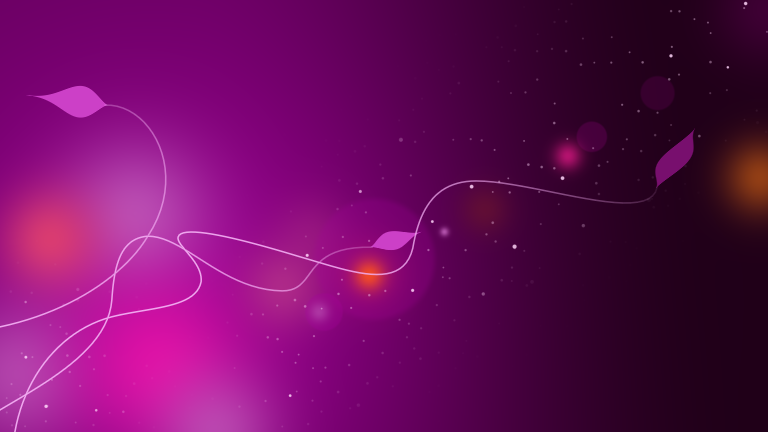
Reproduce this background procedurally as a WebGL 1 fragment shader.

```glsl
precision highp float;
// Violet backdrop with soft glows, drifting sparks and curling vines that end in leaves.

uniform vec2 u_resolution;

// The canvas is measured in ninths of its height: x 0..16, y 0..9.
const float GRID = 9.0;
const float VINE_HALF_WIDTH = 0.016;
const int VINE_STEPS = 22;
const float DUST_CELL = 0.3;
const float SPARK_CELL = 1.15;

const vec3 PURPLE = vec3(0.4, 0.0, 0.37);
const vec3 NIGHT = vec3(0.125, 0.0, 0.095);
const vec3 VIOLET = vec3(0.63, 0.0, 0.6);
const vec3 LILAC = vec3(0.76, 0.38, 0.74);
const vec3 HOT_PINK = vec3(0.92, 0.07, 0.66);
const vec3 SALMON = vec3(0.88, 0.25, 0.42);
const vec3 ROSE = vec3(0.74, 0.24, 0.54);
const vec3 ORANGE = vec3(0.96, 0.3, 0.14);
const vec3 AMBER = vec3(0.62, 0.27, 0.08);
const vec3 RUST = vec3(0.42, 0.08, 0.18);
const vec3 CRIMSON = vec3(0.76, 0.08, 0.46);
const vec3 PLUM = vec3(0.36, 0.0, 0.31);
const vec3 VINE = vec3(0.95, 0.68, 0.95);
const vec3 LEAF = vec3(0.8, 0.25, 0.78);
const vec3 DARK_LEAF = vec3(0.47, 0.06, 0.43);
const vec3 SPARK = vec3(1.0, 0.84, 0.98);

vec2 p;          // current point
float px;        // size of one pixel
vec3 col;        // colour built up so far
vec2 pen;        // end of the vine drawn so far
float ink;       // vine opacity at the pen
float vines;     // vine coverage

float hash(vec2 v) {
  return fract(sin(dot(v, vec2(127.1, 311.7))) * 43758.5453);
}

float falloff(vec2 center, float radius) {
  vec2 d = (p - center) / radius;
  return exp(-dot(d, d));
}

void glow(vec3 color, float strength, float x, float y, float radius) {
  col = mix(col, color, strength * falloff(vec2(x, y), radius));
}

void disc(vec3 color, float strength, float x, float y, float radius) {
  float d = distance(p, vec2(x, y));
  col = mix(col, color, strength * (1.0 - smoothstep(0.86 * radius, radius, d)));
}

void startVine(float x, float y, float opacity) {
  pen = vec2(x, y);
  ink = opacity;
}

// Cubic curve from the pen, fading to the given opacity
void vineTo(float bx, float by, float cx, float cy, float dx, float dy, float opacity) {
  vec2 a = pen, b = vec2(bx, by), c = vec2(cx, cy), d = vec2(dx, dy), last = pen;
  vec2 lo = min(min(a, b), min(c, d)) - 0.1, hi = max(max(a, b), max(c, d)) + 0.1;
  float nearest = 100.0, along = 0.0;
  if (all(greaterThan(p, lo)) && all(lessThan(p, hi))) {
    for (int i = 1; i <= VINE_STEPS; i++) {
      float t = float(i) / float(VINE_STEPS), s = 1.0 - t;
      vec2 next = s*s*s*a + 3.0*s*s*t*b + 3.0*s*t*t*c + t*t*t*d;
      vec2 e = next - last;
      float h = clamp(dot(p - last, e) / dot(e, e), 0.0, 1.0);
      float gap = distance(p, last + h * e);
      if (gap < nearest) { nearest = gap; along = t; }
      last = next;
    }
  }
  float cover = clamp((VINE_HALF_WIDTH - nearest) / px + 0.5, 0.0, 1.0);
  vines = max(vines, cover * mix(ink, opacity, along));
  startVine(dx, dy, opacity);
}

// Leaf from tip to stem; bias moves the widest part, skew shears the sides
void leaf(vec3 color, vec2 tip, vec2 stem, float halfWidth, float bias, float skew) {
  float len = distance(tip, stem);
  vec2 axis = (stem - tip) / len, r = p - tip;
  vec2 q = vec2(dot(r, axis), dot(r, vec2(-axis.y, axis.x)));
  float t = clamp((q.x + skew * q.y) / len, 0.001, 0.999);
  float profile = pow(max(sin(3.14159 * pow(t, bias)), 0.0), 1.5);
  float inside = step(0.002, t) * step(t, 0.998);
  col = mix(col, color, inside * clamp((halfWidth * profile - abs(q.y)) / px + 0.5, 0.0, 1.0));
}

// One jittered dot per cell, kept with the given chance
float dots(float cell, float radius, float chance) {
  vec2 id = floor(p / cell);
  vec2 jitter = 0.15 + 0.7 * vec2(hash(id + 3.1), hash(id + 8.7));
  float size = radius * mix(0.5, 1.0, hash(id + 5.3));
  float d = distance(p, (id + jitter) * cell);
  return step(hash(id), chance) * (1.0 - smoothstep(size - 0.5 * px, size + px, d));
}

void drawBackdrop() {
  col = mix(PURPLE, NIGHT, smoothstep(4.5, 15.0, p.x + 0.12 * (p.y - 4.5)));
  glow(VIOLET, 0.9, 3.2, 2.7, 5.0);
  glow(PLUM, 0.5, 16.0, 8.8, 1.1);
  // Large hazes
  glow(LILAC, 0.8, 2.8, 4.5, 1.55);
  glow(SALMON, 0.9, 1.05, 4.0, 1.0);
  glow(LILAC, 0.7, 0.4, 1.2, 1.5);
  glow(HOT_PINK, 0.85, 3.3, 1.4, 1.7);
  glow(LILAC, 0.7, 4.5, 0.0, 1.25);
  glow(ROSE, 0.65, 5.9, 3.0, 0.85);
  glow(ROSE, 0.3, 6.5, 4.1, 0.8);
  // Translucent discs
  disc(VIOLET, 0.25, 7.8, 3.6, 1.35);
  disc(VIOLET, 0.35, 6.75, 2.5, 0.42);
  disc(PLUM, 0.55, 12.33, 6.15, 0.34);
  disc(PLUM, 0.35, 13.7, 7.06, 0.38);
  // Small lights
  glow(CRIMSON, 0.4, 7.7, 3.3, 0.75);
  glow(ORANGE, 0.95, 7.69, 3.27, 0.31);
  glow(LILAC, 0.5, 6.65, 2.5, 0.2);
  glow(LILAC, 0.85, 9.26, 4.17, 0.09);
  glow(RUST, 0.65, 10.1, 4.63, 0.5);
  glow(CRIMSON, 0.9, 11.83, 5.75, 0.28);
  glow(AMBER, 0.9, 15.85, 5.3, 0.75);
}

void drawVines() {
  vines = 0.0;
  startVine(2.19, 6.81, 0.3);
  vineTo(3.13, 6.85, 3.96, 5.42, 3.08, 4.08, 0.7);
  vineTo(2.6, 3.27, 1.46, 2.5, 0.0, 2.19, 0.95);
  startVine(0.0, 0.46, 0.95);
  vineTo(0.94, 1.02, 2.25, 1.71, 2.33, 2.75, 0.9);
  vineTo(2.38, 3.54, 2.54, 4.04, 3.08, 4.08, 0.9);
  vineTo(3.85, 4.08, 4.63, 2.96, 5.88, 2.94, 0.7);
  vineTo(6.63, 2.94, 6.25, 3.88, 7.75, 3.85, 0.3);
  startVine(0.31, 0.0, 0.95);
  vineTo(0.52, 1.19, 1.29, 2.13, 2.33, 2.4, 0.95);
  vineTo(3.13, 2.6, 4.08, 2.58, 4.19, 3.13, 0.95);
  vineTo(4.23, 3.54, 3.67, 3.88, 3.71, 4.06, 0.95);
  vineTo(3.79, 4.38, 5.42, 3.9, 6.25, 3.65, 0.9);
  vineTo(7.29, 3.35, 8.38, 2.92, 8.6, 3.83, 0.8);
  vineTo(8.75, 4.73, 9.13, 5.23, 9.92, 5.23, 0.65);
  vineTo(11.15, 5.23, 13.54, 4.29, 13.69, 5.1, 0.1);
  col = mix(col, VINE, vines);
}

void main() {
  px = GRID / u_resolution.y;
  p = gl_FragCoord.xy * px;
  drawBackdrop();
  // Sparks follow a rising diagonal and gather in the lower left
  float across = dot(p - vec2(10.3, 5.2), vec2(-0.59, 0.81));
  float band = exp(-across * across / 2.2) * smoothstep(4.0, 6.5, p.x);
  float field = max(band, 0.7 * falloff(vec2(1.0, 1.2), 1.6));
  col = mix(col, SPARK, 0.45 * field * dots(DUST_CELL, 0.022, 0.28));
  col = mix(col, SPARK, 0.85 * smoothstep(0.05, 0.5, field) * dots(SPARK_CELL, 0.038, 0.45));
  leaf(LEAF, vec2(0.54, 7.02), vec2(2.25, 6.81), 0.33, 1.7, 0.0);
  leaf(LEAF, vec2(8.79, 4.17), vec2(7.71, 3.85), 0.2, 1.25, 0.2);
  leaf(DARK_LEAF, vec2(14.48, 6.33), vec2(13.67, 5.08), 0.26, 1.1, 0.8);
  drawVines();
  gl_FragColor = vec4(col, 1.0);
}
```
